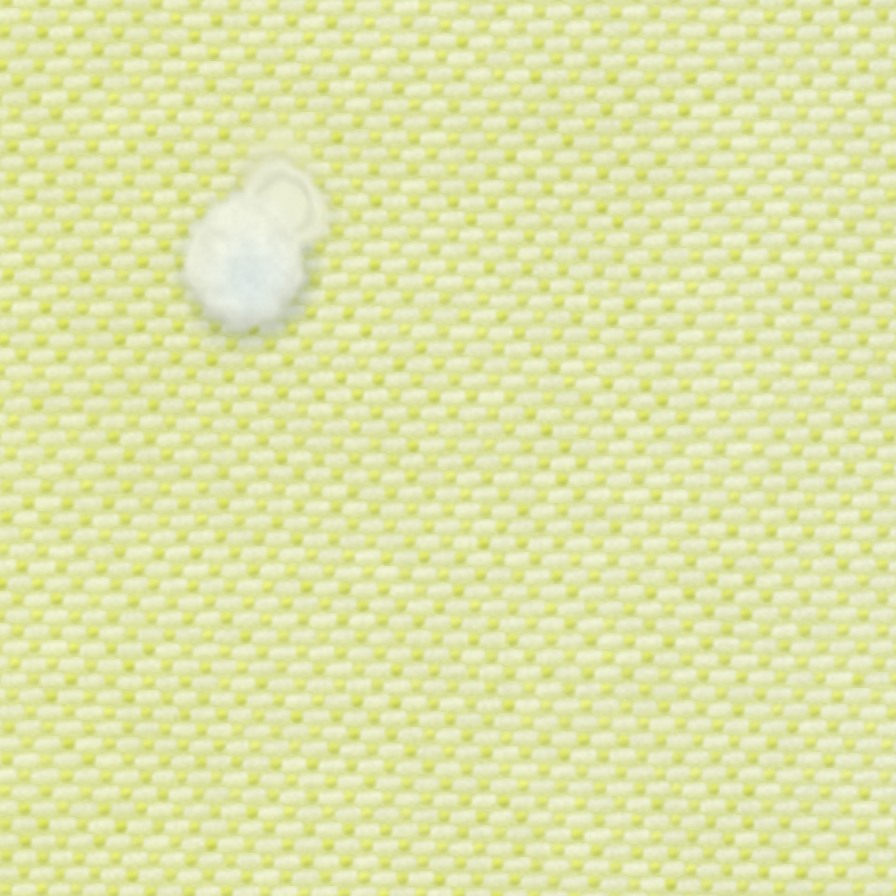
A three.js fragment shader for this texture:

```glsl
varying vec2 vUv;

float hash(vec2 p) {
  vec3 q = fract(vec3(p.xyx) * 0.1031);
  q += dot(q, q.yzx + 33.33);
  return fract((q.x + q.y) * q.z);
}

float noise(vec2 p) {
  vec2 i = floor(p), f = fract(p);
  f = f * f * (3.0 - 2.0 * f);
  return mix(mix(hash(i), hash(i + vec2(1.0, 0.0)), f.x),
             mix(hash(i + vec2(0.0, 1.0)), hash(i + vec2(1.0, 1.0)), f.x), f.y);
}

float fbm(vec2 p) {
  float sum = 0.0, amp = 0.5;
  for (int i = 0; i < 4; i++) {
    sum += amp * noise(p);
    p = p * 2.03 + 17.3;
    amp *= 0.5;
  }
  return sum;
}

float roundBox(vec2 p, vec2 halfSize, float radius) {
  vec2 d = abs(p) - halfSize + radius;
  return length(max(d, 0.0)) + min(max(d.x, d.y), 0.0) - radius;
}

// Staggered weave: pale floats over the weft, yellow knots between them
vec3 weave(vec2 uv) {
  vec2 sway = vec2(noise(uv * 7.0), noise(uv * 7.0 + 40.0)) - 0.5;
  float v = (uv.y + 0.02 * uv.x) * 55.5 + sway.y * 0.2;
  float row = floor(v);
  float u = uv.x * 23.5 - 0.03 * (row - 32.0) + 0.5 * mod(row, 2.0) + sway.x * 0.25;
  u += (hash(vec2(row, 7.0)) - 0.5) * 0.08;
  float y = fract(v) - 0.5;

  vec2 floatId = vec2(floor(u), row);
  vec2 knotId = vec2(floor(u + 0.5), row + 91.0);
  vec2 floatPos = vec2((fract(u) - 0.5) * 2.35, y);
  vec2 knotPos = vec2((fract(u + 0.5) - 0.5) * 2.35, y);
  floatPos.y -= floatPos.x * 0.12 + (hash(floatId + 5.0) - 0.5) * 0.08;
  knotPos += (vec2(hash(knotId), hash(knotId + 3.0)) - 0.5) * 0.14;

  float fibre = noise(vec2(u * 8.0, v * 4.0)) - 0.5;
  vec3 color = vec3(0.852, 0.876, 0.6) + fibre * 0.03;

  // Pale float, lit from above
  float halfLength = 0.86 + 0.14 * (hash(floatId + 11.0) - 0.5);
  float floatMask = smoothstep(0.16, -0.26, roundBox(floatPos, vec2(halfLength, 0.42), 0.4));
  vec3 pale = mix(vec3(0.88, 0.895, 0.69), vec3(0.92, 0.93, 0.8),
                  smoothstep(-0.38, 0.15, floatPos.y));
  pale += (hash(floatId) - 0.5) * 0.025 + fibre * 0.025;
  color = mix(color, pale, floatMask);

  // Yellow knot with an olive lower edge
  float knotMask = smoothstep(0.18, -0.24, roundBox(knotPos, vec2(0.36, 0.38), 0.34));
  vec3 yellow = mix(vec3(0.76, 0.79, 0.38), vec3(0.91, 0.935, 0.45),
                    smoothstep(-0.32, 0.2, knotPos.y - knotPos.x * 0.3));
  yellow += (hash(knotId + 8.0) - 0.5) * vec3(0.06, 0.05, 0.12);
  return mix(color, yellow, knotMask * (0.65 + 0.35 * hash(knotId + 21.0)));
}

// Fuzzy cotton pill with a short curled tail
vec3 addPill(vec3 color, vec2 uv) {
  float fuzz = fbm(uv * 65.0) - 0.47;
  vec2 p = uv + (vec2(fbm(uv * 45.0), fbm(uv * 45.0 + 30.0)) - 0.47) * 0.014;
  vec2 body = (p - vec2(0.273, 0.708)) / vec2(0.068, 0.078);
  float r = length(body);

  float shadow = smoothstep(1.35, 0.8, length(body - vec2(0.08, -0.1)));
  color *= 1.0 - shadow * vec3(0.17, 0.15, 0.11);

  // Loose haze above the tail
  float haze = smoothstep(0.06, 0.01, length((p - vec2(0.31, 0.81)) * vec2(1.0, 0.8)));
  color = mix(color, vec3(0.91, 0.92, 0.76), haze * 0.8);

  // Tail: a filled lobe with a faint groove behind its rim
  vec2 curl = p - vec2(0.318, 0.772);
  float lobe = length(vec2(curl.x + curl.y, (curl.y - curl.x) * 0.78) * 0.707);
  vec3 tail = vec3(0.92, 0.93, 0.83) + fuzz * 0.06;
  tail -= 0.05 * smoothstep(0.008, 0.0, abs(lobe - 0.025));
  color *= 1.0 - 0.06 * smoothstep(0.058, 0.04, lobe);
  color = mix(color, tail, smoothstep(0.048, 0.034, lobe) * 0.92);

  // Rounded body, cooler toward the middle
  vec3 cotton = mix(vec3(0.88, 0.915, 0.89), vec3(0.92, 0.93, 0.85),
                    smoothstep(0.1, 0.95, length(body - vec2(0.1, -0.25))));
  cotton += fuzz * 0.1;
  cotton -= 0.14 * smoothstep(0.55, 1.1, r) * smoothstep(0.3, -0.8, body.y - body.x * 0.1);
  return mix(color, cotton, smoothstep(1.1, 0.86, r + fuzz * 0.15));
}

void main() {
  vec3 color = weave(vUv);

  // Broad tone shifts and fine grain
  color += (fbm(vUv * 6.0) - 0.47) * vec3(0.025, 0.025, 0.05);
  color += (vUv.x - 0.5) * vec3(0.0, 0.0, 0.03);
  color += (noise(vUv * 240.0) - 0.5) * 0.02;

  color = addPill(color, vUv);
  gl_FragColor = vec4(clamp(color, 0.0, 1.0), 1.0);
}
```
